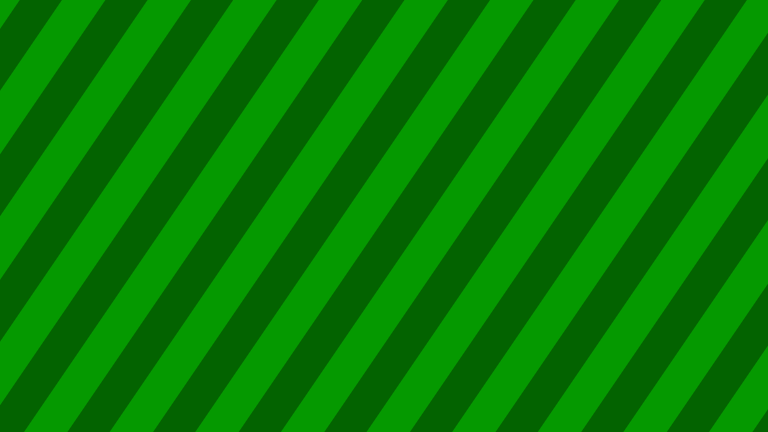
Give the GLSL for this pattern, as a Shadertoy shader.

```glsl
// Diagonal stripes in two flat greens, leaning to the right.

const vec3 DARK_GREEN = vec3(0.01, 0.39, 0.0);
const vec3 LIGHT_GREEN = vec3(0.02, 0.60, 0.0);

// All lengths are fractions of the canvas height.
const float PERIOD = 0.1982;      // horizontal distance between stripes
const float LIGHT_SHARE = 0.507;  // part of each period that is light
const float LEAN = 0.6824;        // sideways shift per unit of height
const float FIRST_EDGE = 0.0556;  // left edge of a light stripe at the base

// Signed distance to the nearest stripe edge, positive inside a light stripe.
float stripeDistance(vec2 p, float period, float share, float lean, float start) {
    float across = p.x - lean * p.y - start;
    float halfWidth = 0.5 * share * period;
    float fromCentre = abs(mod(across - halfWidth + 0.5 * period, period) - 0.5 * period);
    return (halfWidth - fromCentre) / length(vec2(1.0, lean));
}

// Antialiased coverage over one pixel.
float coverage(float dist, float pixel) {
    return clamp(dist / pixel + 0.5, 0.0, 1.0);
}

void mainImage(out vec4 fragColor, in vec2 fragCoord) {
    vec2 p = fragCoord / iResolution.y;
    float pixel = 1.0 / iResolution.y;

    float dist = stripeDistance(p, PERIOD, LIGHT_SHARE, LEAN, FIRST_EDGE);
    vec3 colour = mix(DARK_GREEN, LIGHT_GREEN, coverage(dist, pixel));

    fragColor = vec4(colour, 1.0);
}
```
